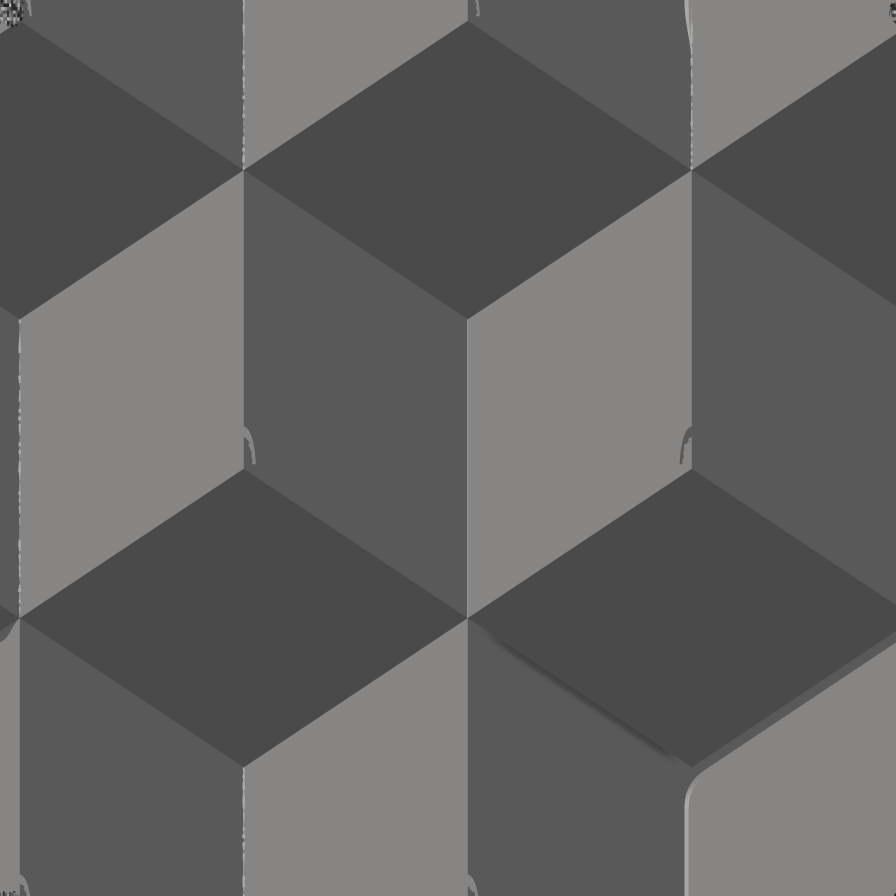
Reproduce this pattern procedurally as a three.js fragment shader.

```glsl
// Tumbling-block tiling of grey cubes, with one bevelled cube and worn edges.
varying vec2 vUv;

const vec2 GRID = vec2(4.0, 6.0);              // half cube widths across, half rhombus heights up
const vec2 FRONT_CORNER = vec2(0.272, 0.1435); // front corner of the first cube
const vec3 TOP_COLOR = vec3(0.295, 0.29, 0.29);
const vec3 LEFT_COLOR = vec3(0.35);
const vec3 RIGHT_COLOR = vec3(0.53, 0.522, 0.515);
const vec3 SHADOW_COLOR = vec3(0.26);
const vec3 GLINT_COLOR = vec3(0.66);
const float BEVELLED_CUBE = 1.0;
const float CLEAN_CUBE = 2.0;
const float SPECKLED_CUBE = 3.0;
const float BEVEL_SIDE = 0.008;
const float BEVEL_TOP = 0.0105;
const float BEVEL_ROUND = 0.022;
const float GLINT_WIDTH = 0.0045;
const float WEAR_WIDTH = 0.0016;
const float HAIRLINE_WIDTH = 0.0004;
const vec2 CHIP_SIZE = vec2(0.0135, 0.047);
const int SAMPLES = 4;                         // antialiasing samples per axis

float hash(vec2 p) {
  return fract(sin(dot(p, vec2(127.1, 311.7))) * 43758.5453);
}

float smoothMin(float a, float b, float r) {
  float h = max(r - abs(a - b), 0.0) / r;
  return min(a, b) - 0.25 * r * h * h;
}

// Position relative to the nearest hexagon centre, and the cube number 0 to 3
vec3 nearestCube(vec2 p) {
  vec2 halfCell = vec2(1.0, 3.0);
  vec2 local = mod(p + halfCell, 2.0 * halfCell) - halfCell;
  float odd = step(2.0, abs(local.x) + abs(local.y));
  if (odd > 0.5) local = mod(p, 2.0 * halfCell) - halfCell;
  float column = mod(floor((p.x - local.x - odd) * 0.5 + 0.5), 2.0);
  return vec3(local, 2.0 * odd + column);
}

// Rounded right face, lit ridge and shaded left rim
vec3 bevel(vec3 color, vec2 q) {
  vec2 m = q / GRID;
  float fade = smoothstep(-1.3, -0.88, q.y) * (1.0 - smoothstep(0.93, 1.0, q.x));
  float below = 0.832 * (m.x * 0.6667 - m.y);
  float inside = smoothMin(m.x + BEVEL_SIDE * fade, below - BEVEL_TOP * fade, BEVEL_ROUND * fade + 0.0001);
  if (q.y < abs(q.x)) {
    color = inside > 0.0 ? RIGHT_COLOR : LEFT_COLOR;
    float ridge = step(0.0, inside) * step(inside, GLINT_WIDTH * fade) * step(m.x, 0.01);
    color = mix(color, GLINT_COLOR, ridge * smoothstep(0.012, 0.03, below));
    float rim = 0.832 * (-m.x * 0.6667 - m.y);
    float span = smoothstep(-0.98, -0.8, q.x) * (1.0 - smoothstep(-0.14, -0.05, q.x));
    color = mix(color, SHADOW_COLOR, span * (1.0 - smoothstep(0.001, 0.011, rim)));
  }
  return color;
}

// Ragged light line down the front edge
vec3 wornEdge(vec3 color, vec2 q, float cube) {
  float ragged = WEAR_WIDTH * hash(vec2(floor(q.y * 40.0), cube));
  float width = cube == CLEAN_CUBE ? HAIRLINE_WIDTH : ragged;
  if (cube == BEVELLED_CUBE) width *= 1.0 - smoothstep(-1.1, -0.88, q.y);
  float line = step(abs(q.x) / GRID.x, width) * step(q.y, 0.0);
  return mix(color, GLINT_COLOR, line);
}

// Curved chip above each top corner, and a speckled patch beside one of them
vec3 cornerWear(vec3 color, vec2 p) {
  vec3 apex = nearestCube(p - vec2(0.0, 2.0));
  vec2 m = apex.xy / GRID;
  float side = apex.z == BEVELLED_CUBE ? -1.0 : 1.0;
  float arc = length(m / CHIP_SIZE);
  float inner = 0.68 + 0.16 * hash(vec2(floor(m.y * 250.0), apex.z));
  bool chipped = arc > inner && arc < 1.0 && m.x * side > 0.0 && m.y > 0.005;
  if (chipped) color = side > 0.0 ? RIGHT_COLOR : LEFT_COLOR;
  if (apex.z == SPECKLED_CUBE) {
    float grain = hash(floor(m * vec2(420.0, 260.0)));
    float patchRadius = length(m - vec2(-0.011, 0.011)) + 0.006 * grain;
    color = mix(color, vec3(0.1 + 0.65 * grain), step(patchRadius, 0.019));
  }
  return color;
}

vec3 blocks(vec2 uv) {
  vec2 p = (uv - FRONT_CORNER) * GRID;
  vec3 cube = nearestCube(p);
  vec3 color = cube.x < 0.0 ? LEFT_COLOR : RIGHT_COLOR;
  if (cube.y > abs(cube.x)) color = TOP_COLOR;
  if (cube.z == BEVELLED_CUBE) color = bevel(color, cube.xy);
  color = wornEdge(color, cube.xy, cube.z);
  return cornerWear(color, p);
}

void main() {
  vec2 stepX = dFdx(vUv);
  vec2 stepY = dFdy(vUv);
  vec3 sum = vec3(0.0);
  for (int i = 0; i < SAMPLES; i++) {
    for (int j = 0; j < SAMPLES; j++) {
      vec2 offset = (vec2(float(i), float(j)) + 0.5) / float(SAMPLES) - 0.5;
      sum += blocks(vUv + offset.x * stepX + offset.y * stepY);
    }
  }
  gl_FragColor = vec4(sum / float(SAMPLES * SAMPLES), 1.0);
}
```
